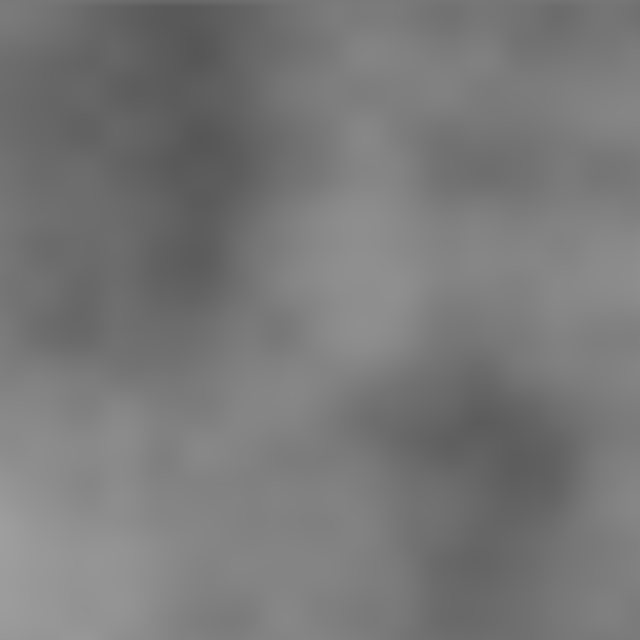
Reproduce this texture procedurally as a Shadertoy shader.

```glsl
// Soft grey clouds: broad dark and pale regions with smooth tonal drift.
// Elliptical falloffs set the large shading; a few octaves of smooth
// value noise break it into blurry, irregular patches.

#define BASE_GREY    0.51
#define SHADOW_DEPTH 0.21
#define DUSK_DEPTH   0.115
#define GLOW_HEIGHT  0.16
#define CLOUD_SCALE  4.0
#define CLOUD_AMOUNT 0.15
#define OCTAVES      3
#define OCTAVE_GAIN  0.48
#define EDGE_WIDTH   0.012
#define EDGE_GREY    0.47

float hash(vec2 cell) {
    return fract(sin(dot(cell, vec2(127.1, 311.7))) * 43758.5453);
}

// Value noise with a quintic fade, from 0 to 1
float valueNoise(vec2 p) {
    vec2 cell = floor(p);
    vec2 f = fract(p);
    vec2 fade = f * f * f * (f * (f * 6.0 - 15.0) + 10.0);
    float low = mix(hash(cell), hash(cell + vec2(1.0, 0.0)), fade.x);
    float high = mix(hash(cell + vec2(0.0, 1.0)), hash(cell + vec2(1.0)), fade.x);
    return mix(low, high, fade.y);
}

// Octaves of noise centred on zero
float clouds(vec2 p) {
    float sum = 0.0;
    float amplitude = 1.0;
    for (int i = 0; i < OCTAVES; i++) {
        sum += amplitude * (valueNoise(p) - 0.5);
        p = p * 2.0 + vec2(17.3, 9.1);
        amplitude *= OCTAVE_GAIN;
    }
    return sum;
}

// Soft elliptical region, 1 at its centre
float softRegion(vec2 p, vec2 centre, vec2 radius) {
    vec2 q = (p - centre) / radius;
    return exp(-dot(q, q));
}

void mainImage(out vec4 fragColor, in vec2 fragCoord) {
    vec2 uv = fragCoord / iResolution.xy;

    // Gentle warp keeps the large regions from looking elliptical
    vec2 warp = vec2(valueNoise(uv * 3.0 + 5.2), valueNoise(uv * 3.0 + 31.7)) - 0.5;
    vec2 p = uv + 0.12 * warp;

    // Large shading: dark upper left, dusky lower right, pale lower left
    float grey = BASE_GREY;
    grey -= SHADOW_DEPTH * softRegion(p, vec2(0.32, 0.95), vec2(0.20, 0.45));
    grey -= DUSK_DEPTH * softRegion(p, vec2(0.82, 0.30), vec2(0.30, 0.18));
    grey += GLOW_HEIGHT * softRegion(p, vec2(0.0), vec2(0.24, 0.45));

    // Smaller blurry patches
    grey += CLOUD_AMOUNT * clouds(uv * CLOUD_SCALE);

    // Thin fade along the top border
    float edge = smoothstep(1.0 - EDGE_WIDTH, 1.0, uv.y);
    grey = mix(grey, EDGE_GREY, 0.5 * edge);

    fragColor = vec4(vec3(clamp(grey, 0.0, 1.0)), 1.0);
}
```
